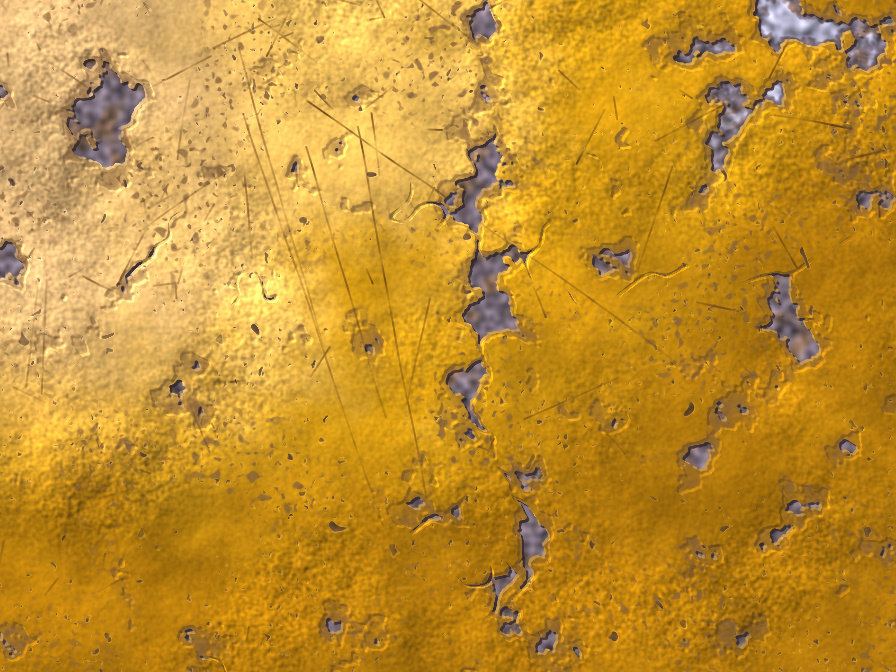
Give the GLSL for this texture, as a WebGL 1 fragment shader.

```glsl
precision highp float;
uniform vec2 u_resolution;

// Colours
const vec3 PAINT_PALE = vec3(0.90, 0.73, 0.49);
const vec3 PAINT_LIGHT = vec3(0.97, 0.77, 0.37);
const vec3 PAINT_MID = vec3(0.84, 0.61, 0.08);
const vec3 PAINT_DEEP = vec3(0.69, 0.47, 0.05);
const vec3 RUST = vec3(0.51, 0.37, 0.23);
const vec3 SCRATCH_BROWN = vec3(0.40, 0.25, 0.09);
const vec3 PRIMER = vec3(0.46, 0.41, 0.46);
const vec3 SHADOW = vec3(0.19, 0.14, 0.15);
const vec3 METAL = vec3(0.70, 0.69, 0.79);

// Sizes in canvas heights, and strengths
const vec2 TO_LIGHT = vec2(-0.7, 0.7);
const vec2 GLOW_CENTRE = vec2(0.2, 0.88);
const float CHIP_SCALE = 9.0;
const float CHIP_LEVEL = 0.41;
const float CHIP_DEPTH = 0.005;
const float BUMP_SCALE = 11.0;
const float BUMP_STEP = 0.004;
const float BUMP_GAIN = 1.3;
const float MOTTLE_GAIN = 0.35;
const float GRAIN_SCALE = 140.0;
const float GRAIN_GAIN = 0.15;
const float SCRATCH_WIDTH = 0.0016;
const int LONG_SCRATCHES = 5;
const int SCRATCHES = 90;

vec2 hash2(vec2 p) {
  vec3 q = fract(p.xyx * vec3(0.1031, 0.1030, 0.0973));
  q += dot(q, q.yzx + 33.33);
  return fract((q.xx + q.yz) * q.zy);
}

float corner(vec2 cell, vec2 f, vec2 offset) {
  return dot(hash2(cell + offset) * 2.0 - 1.0, f - offset);
}

float noise(vec2 p) {
  p += 40.0;
  vec2 i = floor(p), f = fract(p);
  vec2 u = f * f * f * (f * (f * 6.0 - 15.0) + 10.0);
  float low = mix(corner(i, f, vec2(0.0)), corner(i, f, vec2(1.0, 0.0)), u.x);
  float high = mix(corner(i, f, vec2(0.0, 1.0)), corner(i, f, vec2(1.0)), u.x);
  return 1.5 * mix(low, high, u.y);
}

float fbm(vec2 p) {
  float sum = 0.0, amp = 0.5;
  for (int i = 0; i < 5; i++) {
    sum += amp * noise(p);
    p = mat2(1.6, 1.2, -1.2, 1.6) * p + 7.3;
    amp *= 0.56;
  }
  return sum;
}

float blob(vec2 p, vec2 centre, vec2 radius) {
  vec2 q = (p - centre) / radius;
  return exp(-dot(q, q));
}

// Positive where paint is gone: worn zones, a wandering crack and curled edges
float chipField(vec2 p) {
  float spine = p.x - 0.72 - 0.09 * noise(vec2(p.y * 4.0, 3.5)) - 0.02 * noise(p * 24.0);
  float along = smoothstep(0.03, 0.15, p.y) * (1.0 - smoothstep(0.72, 0.95, p.y));
  float wear = along * exp(-spine * spine / 0.006);
  wear += blob(p, vec2(0.13, 0.82), vec2(0.12, 0.15));
  wear += 1.1 * blob(p, vec2(1.19, 0.92), vec2(0.23, 0.14));
  wear += 0.45 * blob(p, vec2(1.15, 0.45), vec2(0.25, 0.3));
  float crack = along * exp(-spine * spine / 0.00003);
  float curl = exp(-pow(noise(p * 5.0 + 0.3 * noise(p * 17.0)) / 0.025, 2.0));
  curl *= smoothstep(0.05, 0.35, noise(p * 4.0 + 11.0));
  return fbm(p * CHIP_SCALE + 2.0) + 0.29 * wear + 0.2 * crack + 0.22 * curl - CHIP_LEVEL;
}

float chipMask(float field) { return smoothstep(-0.012, 0.015, field); }
float flakeMask(float field) { return smoothstep(-0.15, -0.11, field); }

// x: pit darkness, y: lit rim on the far side
vec2 pits(vec2 p, float scale, float chance) {
  vec2 q = p * scale + 0.3 * vec2(noise(p * scale * 2.3), noise(p * scale * 2.3 + 9.0));
  vec2 cell = floor(q), rnd = hash2(cell + scale), kind = hash2(cell + 71.0 + scale);
  vec2 d = (fract(q) - 0.3 - 0.4 * rnd) * vec2(1.2, 0.6 + 0.7 * rnd.x);
  float radius = mix(0.05, 0.2, kind.y * kind.y), soft = 0.0012 * scale;
  float hole = 1.0 - smoothstep(radius - soft, radius + soft, length(d));
  float rim = 1.0 - smoothstep(radius, radius + 2.0 * soft, length(d + TO_LIGHT * soft));
  float crowd = chance * (0.7 + 2.2 * noise(cell / scale * 5.0 + 3.0));
  return vec2(hole * (0.5 + 0.5 * rnd.y), rim * (1.0 - hole)) * step(kind.x, crowd);
}

float scratches(vec2 p) {
  p += 0.004 * noise(p * 6.0);
  float ink = 0.0;
  for (int i = 0; i < SCRATCHES; i++) {
    vec2 a = hash2(vec2(float(i), 3.0)), b = hash2(vec2(float(i), 19.0));
    bool isLong = i < LONG_SCRATCHES;
    vec2 start = isLong ? vec2(0.25, 0.68) + a * vec2(0.35, 0.3) : vec2(1.33 * pow(a.x, 1.4), 1.05 - a.y * sqrt(a.y));
    float angle = isLong ? mix(-1.65, -0.45, b.x) : 6.28 * b.x;
    float span = isLong ? 0.3 + 0.4 * b.y : 0.02 + 0.17 * b.y * b.y * b.y;
    vec2 dir = vec2(cos(angle), sin(angle)), d = p - start;
    float t = clamp(dot(d, dir) / span, 0.0, 1.0);
    float line = 1.0 - smoothstep(0.3, 1.5, length(d - dir * span * t) / SCRATCH_WIDTH);
    ink = max(ink, line * (0.4 + 0.45 * a.x) * (1.0 - 0.6 * t));
  }
  return ink * (0.85 + 0.9 * noise(p * 30.0));
}

void main() {
  vec2 p = gl_FragCoord.xy / u_resolution.y;

  // Paint: lit at upper left, deepening to the lower right
  float fade = length((p - GLOW_CENTRE) * vec2(0.65, 1.0)) + 0.3 * fbm(p * 4.0);
  vec3 col = mix(PAINT_LIGHT, PAINT_MID, smoothstep(0.26, 0.52, fade));
  col = mix(col, PAINT_DEEP, smoothstep(0.45, 0.82, fade));
  float pale = (1.0 - smoothstep(0.08, 0.5, p.x + 0.2 * fbm(p * 5.0))) * smoothstep(0.2, 0.6, p.y);
  col = mix(col, PAINT_PALE, pale);

  // Blistered relief, mottling and grain
  float relief = fbm(p * BUMP_SCALE) - fbm((p + TO_LIGHT * BUMP_STEP) * BUMP_SCALE);
  float rough = 0.5 + smoothstep(-0.3, 0.5, noise(p * 4.5 + 31.0));
  float mottle = MOTTLE_GAIN * fbm(p * 6.0 + 17.0);
  col *= 1.0 + BUMP_GAIN * rough * relief + mottle + GRAIN_GAIN * rough * noise(p * GRAIN_SCALE);

  // Flaked layers, stains around wear, and loose grime
  float field = chipField(p), fieldLit = chipField(p + TO_LIGHT * CHIP_DEPTH);
  col *= 1.0 - 0.28 * (flakeMask(field) - flakeMask(fieldLit));
  float stain = smoothstep(-0.25, 0.0, field) * (0.65 + 0.7 * noise(p * 22.0));
  float dusty = smoothstep(-0.2, 0.5, noise(p * 5.0 + 5.0));
  float grime = smoothstep(0.25, 0.6, noise(p * 60.0)) + smoothstep(0.3, 0.6, noise(p * 115.0));
  col = mix(col, RUST, clamp(0.8 * stain + 0.75 * grime * dusty, 0.0, 0.85));

  // Scratches and pits
  col = mix(col, SCRATCH_BROWN, clamp(scratches(p), 0.0, 1.0));
  vec2 pit = pits(p, 17.0, 0.09) + pits(p + 0.37, 37.0, 0.13) + pits(p + 0.71, 75.0, 0.16);
  pit = min(pit, 1.0);
  col = mix(col, mix(SHADOW, RUST, 0.5 + 0.6 * noise(p * 70.0)), 0.9 * pit.x);
  col += 0.1 * pit.y;

  // Chips with bare metal, a shaded wall and a lit lip
  float chip = chipMask(field);
  float wall = chip - chipMask(fieldLit);
  float bare = 1.3 * blob(p, vec2(1.2, 0.93), vec2(0.25, 0.2)) * smoothstep(0.04, 0.15, field);
  vec3 under = mix(PRIMER, RUST, smoothstep(-0.1, 0.5, noise(p * 28.0)) * 0.6);
  under = mix(under, METAL, clamp(bare, 0.0, 1.0));
  under *= 1.0 + 0.5 * noise(p * 70.0) + 0.3 * noise(p * 30.0);
  col = mix(col, under, chip);
  col = mix(col, SHADOW, 0.8 * max(wall, 0.0));
  col += 0.16 * max(-wall, 0.0);

  gl_FragColor = vec4(clamp(col, 0.0, 1.0), 1.0);
}
```
